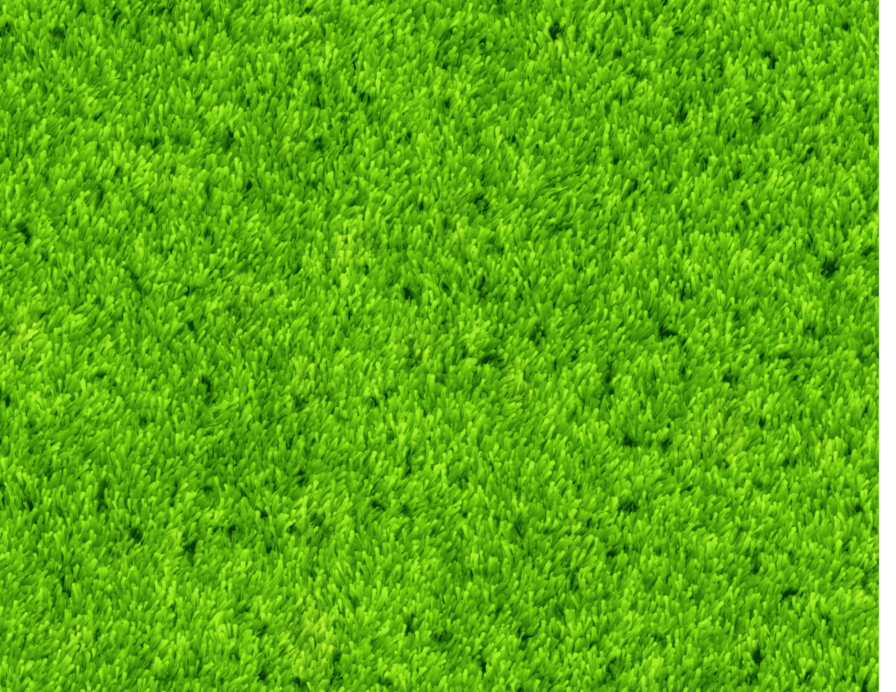
Write a Shadertoy shader that draws this texture.

```glsl
// Dense bright green turf with a narrow white margin at the right edge.
// Layers of short, jittered, tapered blades are painted from back to front;
// gradient noise bends their direction and shades hollows and light tufts.

#define CELLS 75.0          // blade cells per canvas height
#define LAYERS 5            // blade layers, back to front
#define BLADE_HALF 0.75     // half blade length, in cells
#define BLADE_RADIUS 0.23   // blade radius at the tip, in cells
#define SOFTNESS 0.14       // edge blur, in cells
#define LEAN 0.32           // mean tilt to the right, in radians
#define TOP_TONE 0.66       // mean tone of the front layer
#define LAYER_SHADE 0.08    // darkening per layer further back
#define BLADE_VARIATION 0.68
#define TIP_LIGHT 0.52      // tone change from root to tip
#define HOLLOW_DEPTH 0.60
#define TURF_WIDTH 0.981    // share of the width covered by grass

const vec3 GREENS[7] = vec3[7](
    vec3(0.04, 0.22, 0.02), vec3(0.12, 0.38, 0.02), vec3(0.22, 0.51, 0.03),
    vec3(0.30, 0.62, 0.04), vec3(0.40, 0.73, 0.05), vec3(0.51, 0.85, 0.07),
    vec3(0.65, 0.93, 0.16));

vec3 hash3(vec2 p) {
    vec3 q = fract(vec3(p.xyx) * vec3(0.1031, 0.1030, 0.0973));
    q += dot(q, q.yxz + 33.33);
    return fract((q.xxy + q.yzz) * q.zyx);
}

float gradientDot(vec2 corner, vec2 offset) {
    float angle = 6.28319 * hash3(corner + 311.0).x;
    return dot(vec2(cos(angle), sin(angle)), offset);
}

// Gradient noise, roughly -0.7 to 0.7
float gradientNoise(vec2 p) {
    vec2 i = floor(p), f = p - i;
    vec2 u = f * f * f * (f * (f * 6.0 - 15.0) + 10.0);
    vec2 e = vec2(1.0, 0.0);
    float low = mix(gradientDot(i, f), gradientDot(i + e, f - e), u.x);
    float high = mix(gradientDot(i + e.yx, f - e.yx),
                     gradientDot(i + e.xx, f - e.xx), u.x);
    return mix(low, high, u.y);
}

vec3 grassColour(float tone) {
    float t = clamp(tone * 4.0 + 1.0, 0.0, 5.999);
    int i = int(t);
    return mix(GREENS[i], GREENS[i + 1], fract(t));
}

// Paint one layer of blades over the tone behind it
float paintLayer(vec2 p, float tone, float layerTone, float bend, float seed, float blur) {
    vec2 cell = floor(p);
    for (int y = 1; y >= -1; y--)
    for (int x = -1; x <= 1; x++) {
        vec2 id = cell + vec2(x, y);
        vec3 place = hash3(id + seed);
        vec3 look = hash3(id + seed + 57.0);
        float angle = bend + (place.z - 0.5) * 1.1;
        vec2 along = vec2(sin(angle), cos(angle));
        vec2 d = p - id - place.xy;
        float halfLength = BLADE_HALF * mix(0.65, 1.0, look.x);
        float s = clamp(dot(d, along), -halfLength, halfLength);
        float height = 0.5 + 0.5 * s / halfLength;
        float radius = BLADE_RADIUS * mix(0.5, 1.0, height) * mix(0.8, 1.1, look.y);
        float dist = length(d - along * s) - radius;
        float cover = 1.0 - smoothstep(-blur, blur, dist);
        float side = dot(d, vec2(along.y, -along.x)) / radius;
        float bladeTone = layerTone + (look.z - 0.5) * BLADE_VARIATION
                        + (height - 0.5) * TIP_LIGHT
                        - 0.07 * clamp(side, -1.0, 1.0);
        tone = mix(tone, bladeTone, cover);
    }
    return tone;
}

void mainImage(out vec4 fragColor, in vec2 fragCoord) {
    vec2 p = fragCoord / iResolution.y;
    float pixel = 1.0 / iResolution.y;
    float blur = max(SOFTNESS, 0.6 * pixel * CELLS);

    // Blade direction drifts from tuft to tuft
    float bend = LEAN + 0.75 * gradientNoise(p * 9.0 + 4.0)
                      + 0.45 * gradientNoise(p * 21.0 + 17.0);

    // Blades over dark ground
    float tone = 0.02;
    for (int i = 0; i < LAYERS; i++) {
        float layerTone = TOP_TONE - LAYER_SHADE * float(LAYERS - 1 - i);
        float shift = float(i) * 0.37;
        tone = paintLayer(p * CELLS + shift, tone, layerTone, bend,
                          float(i) * 191.0 + 23.0, blur);
    }

    // Broad patches, tufts and small dark hollows
    float patches = gradientNoise(p * 4.5 + 31.0);
    float tufts = gradientNoise(p * vec2(27.0, 20.0) + 43.0);
    float hollows = gradientNoise(p * vec2(38.0, 32.0) + 71.0);
    tone += 0.16 * patches + 0.36 * tufts + 0.03;
    tone -= HOLLOW_DEPTH * smoothstep(0.2, 0.55, hollows);
    vec3 colour = grassColour(tone);

    // Sparse yellowish tufts
    float dry = smoothstep(0.2, 0.55, gradientNoise(p * vec2(10.0, 7.0) + 93.0));
    colour += dry * vec3(0.07, 0.02, 0.03) * smoothstep(0.2, 0.8, tone);

    // White margin
    float edge = TURF_WIDTH * iResolution.x / iResolution.y;
    float margin = smoothstep(-pixel, pixel, p.x - edge);
    fragColor = vec4(mix(clamp(colour, 0.0, 1.0), vec3(1.0), margin), 1.0);
}
```
